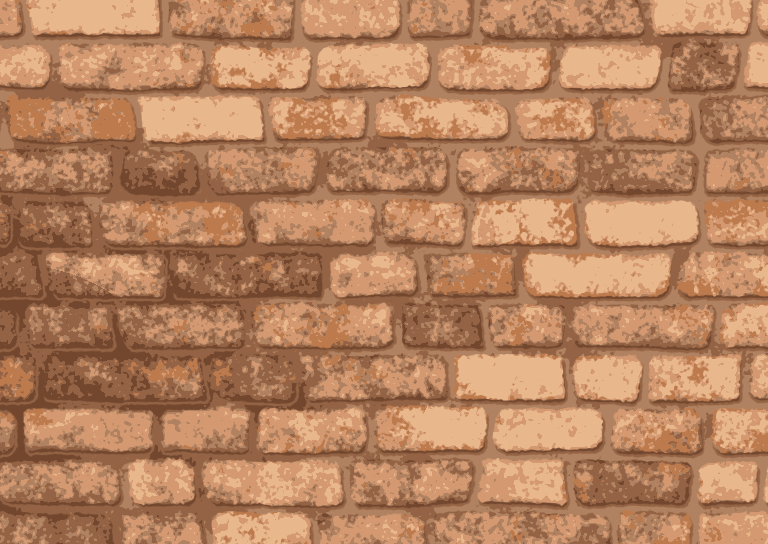
Give the GLSL for this texture, as a WebGL 1 fragment shader.

```glsl
precision highp float;
// Weathered brick wall: about ten and a half courses of bricks of uneven length.
// Each brick is a ragged rounded box with a shadow below it; layered noise is
// cut into a few flat tones to give the worn, flecked faces.
uniform vec2 u_resolution;

const vec3 DARK = vec3(0.45, 0.28, 0.18);
const vec3 SHADOW = vec3(0.58, 0.39, 0.27);
const vec3 MORTAR = vec3(0.69, 0.51, 0.38);
const vec3 CLAY = vec3(0.83, 0.60, 0.44);
const vec3 CREAM = vec3(0.91, 0.72, 0.55);
const vec3 RUST = vec3(0.74, 0.48, 0.30);

float hash(vec2 p) {
  vec3 q = fract(vec3(p.xyx) * 0.1031);
  q += dot(q, q.yzx + 33.33);
  return fract((q.x + q.y) * q.z);
}

float noise(vec2 p) {
  vec2 i = floor(p), f = fract(p);
  f = f * f * (3.0 - 2.0 * f);
  return mix(mix(hash(i), hash(i + vec2(1.0, 0.0)), f.x),
             mix(hash(i + vec2(0.0, 1.0)), hash(i + vec2(1.0, 1.0)), f.x), f.y);
}

// Octaves turned against each other so that no grid shows
float grain(vec2 p) {
  mat2 turn = mat2(0.8, 0.6, -0.6, 0.8);
  vec2 a = turn * p, b = turn * a;
  return 0.36 * noise(a * 3.0) + 0.32 * noise(b * 9.0 + 17.0) + 0.32 * noise(turn * b * 19.0 + 41.0);
}

// Sideways offset of a course, in brick lengths
float courseShift(float row) {
  return 0.5 * mod(row, 2.0) + 0.3 * hash(vec2(row, 71.0));
}

// Slanted upright joint number i of a course, at height y within it
float joint(float i, float row, float y) {
  float lean = (hash(vec2(i + 23.0, row)) - 0.5) * 0.3;
  float jitter = 0.66 * (hash(vec2(i, row + 5.0)) - 0.5);
  return 2.25 * (i + courseShift(row) + jitter) + lean * (y - 0.5);
}

float roundBox(vec2 p, vec2 extent, float r) {
  vec2 q = abs(p) - extent + r;
  return length(max(q, 0.0)) + min(max(q.x, q.y), 0.0) - r;
}

float above(float level, float t, float blur) {
  return smoothstep(level - blur, level + blur, t);
}

void main() {
  vec2 uv = gl_FragCoord.xy / u_resolution;
  float px = 10.48 / u_resolution.y;
  vec2 p = gl_FragCoord.xy * px + vec2(0.0, 0.35);
  float blur = px;

  // Gentle waviness of the courses, then the brick under this point
  vec2 w = p + 0.09 * (vec2(noise(p * 1.3), noise(p * 0.9 + 31.0)) - 0.5);
  float row = floor(w.y), y = fract(w.y);
  float i = floor(w.x / 2.25 - courseShift(row));
  if (w.x < joint(i, row, y)) i -= 1.0;
  else if (w.x > joint(i + 1.0, row, y)) i += 1.0;
  float left = joint(i, row, y), right = joint(i + 1.0, row, y);
  vec2 id = vec2(i, row);

  // Ragged outline, and the same outline moved down and right for the shadow
  vec2 q = vec2(w.x - 0.5 * (left + right) + 0.02, y - 0.55);
  vec2 size = vec2(0.5 * (right - left) - 0.085, 0.4 + 0.025 * hash(id + 9.0));
  float radius = mix(0.07, 0.28, hash(id + 51.0));
  float ragged = 0.05 * (noise(p * 4.0) - 0.5) + 0.04 * (noise(p * 17.0) - 0.5);
  float d = roundBox(q, size, radius) + ragged;
  float shade = roundBox(q + vec2(-0.04, 0.08), size, radius) + 0.5 * ragged;

  // Grime gathers at the lower left
  float gloom = smoothstep(0.75, 0.0, length((uv - vec2(0.0, 0.36)) * vec2(1.0, 1.2)));
  float speck = grain(p);

  // Mortar bed and shadow below each brick
  float bed = 0.5 * speck + 0.5 * noise(p * 1.6 + 8.0) - 0.55 * gloom;
  vec3 color = mix(DARK, SHADOW, above(0.08, bed, blur));
  color = mix(color, MORTAR, above(0.36, bed, blur));
  color = mix(color, SHADOW, 1.0 - above(0.04 - 0.05 * speck, shade, px));
  color = mix(color, DARK, 1.0 - above(-0.015 - 0.04 * speck, shade, px));

  // Brick tone: own lightness, a share of sooty bricks, flecks, worn rim
  float pale = pow(hash(id + 13.0), 1.4);
  float tone = mix(0.53, 0.92, pale) - 0.1 * gloom;
  tone -= 0.19 * step(0.86 - 0.5 * gloom, hash(id + 29.0));
  tone -= 0.4 * step(0.96, hash(id + 87.0));
  tone += mix(0.65, 1.0, hash(id + 3.0)) * (speck - 0.5);
  tone -= 0.22 * smoothstep(-0.11, 0.0, d) + 0.07 * smoothstep(0.1, -0.4, q.y);
  vec3 face = mix(DARK, SHADOW, above(0.15, tone, blur));
  face = mix(face, MORTAR, above(0.38, tone, blur));
  face = mix(face, CLAY, above(0.5, tone, blur));
  face = mix(face, CREAM, above(0.73, tone, blur));

  // Rusty patches on the middle tones, stronger on some bricks
  float rust = 0.4 * noise(p * 1.4 + 60.0) + 0.6 * grain(p + 90.0) + 0.34 * (hash(id + 37.0) - 0.5);
  rust = above(0.62, rust, blur) * above(0.32, tone, blur) * (1.0 - above(0.66, tone, blur));
  face = mix(face, RUST, rust);

  color = mix(color, face, 1.0 - above(0.0, d, px));
  gl_FragColor = vec4(color, 1.0);
}
```
